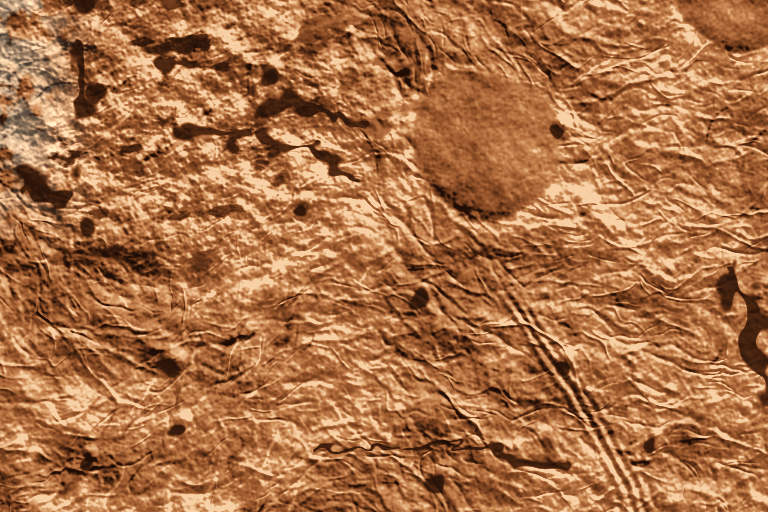
Write a Shadertoy shader that draws this texture.

```glsl
// Weathered ochre clay: wrinkled, cracked and pitted, with smooth domes under raking light.

const vec2 LIGHT = vec2(0.45, 0.89);
const vec2 DOME_A = vec2(0.95, 0.72);
const vec2 DOME_B = vec2(1.44, 1.01);

float hash(vec2 p) {
    vec3 q = fract(vec3(p.xyx) * 0.1031);
    q += dot(q, q.yzx + 33.33);
    return fract((q.x + q.y) * q.z);
}

float noise(vec2 p) {
    vec2 i = floor(p), f = fract(p);
    f = f * f * (3.0 - 2.0 * f);
    return mix(mix(hash(i), hash(i + vec2(1, 0)), f.x),
               mix(hash(i + vec2(0, 1)), hash(i + 1.0), f.x), f.y);
}

float fbm(vec2 p) {
    float sum = 0.0, amp = 0.5;
    for (int i = 0; i < 5; i++) {
        sum += amp * noise(p);
        p = mat2(1.6, 1.2, -1.2, 1.6) * p + 7.3;
        amp *= 0.52;
    }
    return sum;
}

vec2 warp(vec2 p, float freq, float amount) {
    return p + amount * (vec2(noise(p * freq), noise(p * freq + 41.0)) - 0.5);
}

// Bent ridges and grooves that loosely follow a turning flow
float strokes(vec2 p, float cell, float width, float seed) {
    vec2 g = p / cell;
    float sum = 0.0;
    for (int k = 0; k < 9; k++) {
        vec2 id = floor(g) + vec2(k % 3, k / 3) - 1.0;
        vec2 key = id + seed;
        vec2 q = g - id - vec2(hash(key), hash(key + 17.0));
        float a = 2.6 * noise(id * cell * 2.5 + 4.0) - 1.35 + 1.5 * (hash(key + 31.0) - 0.5);
        q = mat2(cos(a), -sin(a), sin(a), cos(a)) * q;
        q.y += 0.7 * (hash(key + 53.0) - 0.5) * q.x * q.x;
        float w = width * mix(0.6, 1.4, hash(key + 71.0));
        float sgn = hash(key + 89.0) < 0.6 ? 1.0 : -1.0;
        sum += sgn * exp(-q.y * q.y / (w * w)) * (1.0 - smoothstep(0.35, 0.95, abs(q.x)));
    }
    return sum;
}

// Round spots: 1 at a centre, 0 at the rim and outside
float spots(vec2 p, float cell, float density, float radius, float seed) {
    vec2 g = p / cell;
    float best = 0.0;
    for (int k = 0; k < 9; k++) {
        vec2 id = floor(g) + vec2(k % 3, k / 3) - 1.0;
        vec2 key = id + seed;
        vec2 q = g - id - 0.15 - 0.7 * vec2(hash(key), hash(key + 19.0));
        float r = radius / cell * mix(0.65, 1.15, hash(key + 37.0));
        best = max(best, step(hash(key + 61.0), density) * (1.0 - dot(q, q) / (r * r)));
    }
    return best;
}

float dome(vec2 p, vec2 center, float radius) {
    vec2 q = (warp(p, 14.0, 0.025) - center) / radius;
    return 1.0 - dot(q, q);
}

// Lit top and deep crescent of shade below
float domeShade(vec2 p, vec2 center, float radius) {
    float s = dot(p - center, vec2(0.2, 0.98)) / radius;
    return 0.08 * s - 0.32 * smoothstep(0.3, 1.05, -s);
}

float crevice(vec2 p, vec2 a, vec2 b, float width) {
    vec2 q = warp(warp(p, 13.0, 0.06), 45.0, 0.03);
    vec2 ab = b - a;
    float t = clamp(dot(q - a, ab) / dot(ab, ab), 0.0, 1.0);
    float w = width * (2.2 * noise(p * 27.0) - 0.1);
    return 1.0 - smoothstep(0.6 * w, w + 0.002, length(q - a - ab * t));
}

// Parallel folds sweeping down to the right
float folds(vec2 p) {
    float d = 0.45 - p.y;
    float c = p.x - 0.98 - 0.75 * d + 0.3 * d * d + 0.012 * noise(p * 16.0);
    return 0.006 * sin(c * 260.0) * exp(-c * c / 0.0009) * (1.0 - smoothstep(0.36, 0.47, p.y));
}

float height(vec2 p, float rough, float inside) {
    vec2 q = warp(warp(p, 13.0, 0.04), 50.0, 0.008);
    float h = 0.0055 * strokes(q, 0.06, 0.085, 3.0) + 0.007 * strokes(q, 0.13, 0.05, 101.0)
            + 0.0032 * strokes(q, 0.034, 0.11, 207.0) + folds(p);
    h *= (1.0 - 0.9 * inside) * (1.0 - 0.4 * rough);
    h += 0.08 * mix(1.0, 1.9, rough) * (1.0 - 0.5 * inside) * fbm(p * 11.0);
    float bump = spots(p, 0.075, 0.3, 0.014, 11.0);
    h += 0.011 * bump * bump * smoothstep(0.6, 1.0, p.x);
    bump = spots(p - LIGHT * 0.024, 0.23, 0.5, 0.028, 29.0);
    return h + 0.024 * bump * bump;
}

vec3 clayRamp(float tone) {
    vec3 ramp[6] = vec3[6](vec3(0.12, 0.05, 0.02), vec3(0.42, 0.22, 0.10), vec3(0.59, 0.33, 0.165),
                           vec3(0.71, 0.44, 0.25), vec3(0.82, 0.57, 0.36), vec3(0.97, 0.82, 0.65));
    float x = clamp(tone, 0.0, 0.999) * 5.0;
    int i = int(x);
    return mix(ramp[i], ramp[i + 1], fract(x));
}

void mainImage(out vec4 fragColor, in vec2 fragCoord) {
    vec2 p = fragCoord / iResolution.y;
    float rimA = dome(p, DOME_A, 0.145), rimB = dome(p, DOME_B, 0.11);
    float rim = max(rimA, rimB), inside = smoothstep(-0.05, 0.1, rim);
    float rough = 1.0 - smoothstep(0.15, 0.5, length((p - vec2(0.3, 0.78)) * vec2(0.8, 1.1)));

    // Raking light from the slope along its direction
    float e = 0.003;
    float slope = (height(p, rough, inside) - height(p + LIGHT * e, rough, inside)) / e;
    float tone = 0.56 + 0.5 * slope / sqrt(1.0 + slope * slope);

    // Broad stains, fine grain, pale flakes and thin cracks
    tone += 0.65 * (fbm(p * 4.5 + 9.0) - 0.49) + 0.22 * (noise(p * 170.0) - 0.5);
    float flakes = clamp(strokes(warp(p, 30.0, 0.03), 0.065, 0.06, 307.0), -1.0, 1.0);
    tone += 0.34 * flakes * smoothstep(0.35, 0.65, noise(p * 17.0)) * (1.0 - inside);
    tone += 0.08 * smoothstep(0.6, 1.3, p.x) - 0.1 * inside - 0.03 * rough;

    // Shaded domes with pale worn rims, and a shallow hollow
    tone += inside * (rimA > rimB ? domeShade(p, DOME_A, 0.145) : domeShade(p, DOME_B, 0.11));
    float worn = smoothstep(0.3, 0.6, noise(p * 19.0)) * smoothstep(0.3, 0.55, fbm(p * 30.0));
    tone += 0.35 * exp(-pow((rim + 0.2) / 0.18, 2.0)) * worn;
    vec2 hollow = (warp(p, 9.0, 0.07) - vec2(0.23, 0.1)) / vec2(0.24, 0.07);
    tone += 0.22 * exp(-pow((length(hollow) - 1.2) * 3.0, 2.0)) - 0.2 * exp(-dot(hollow, hollow));

    // Pits, crumbled gaps and ragged crevices in deep shadow
    float dark = smoothstep(0.1, 0.6, spots(warp(p, 40.0, 0.016), 0.23, 0.5, 0.024, 29.0));
    dark = max(dark, 0.8 * smoothstep(0.63, 0.72, fbm(p * vec2(15.0, 24.0) + 3.0)) * (0.25 + rough));
    dark = max(dark, crevice(p, vec2(0.36, 0.75), vec2(0.5, 0.75), 0.017));
    dark = max(dark, crevice(p, vec2(0.5, 0.74), vec2(0.7, 0.64), 0.01));
    dark = max(dark, crevice(p, vec2(0.52, 0.8), vec2(0.72, 0.77), 0.011));
    dark = max(dark, crevice(p, vec2(0.06, 0.67), vec2(0.13, 0.64), 0.026));
    dark = max(dark, crevice(p, vec2(0.15, 0.92), vec2(0.18, 0.8), 0.014));
    dark = max(dark, crevice(p, vec2(0.63, 0.14), vec2(1.1, 0.11), 0.006));
    dark = max(dark, crevice(p, vec2(1.43, 0.46), vec2(1.49, 0.27), 0.036));
    tone = mix(tone, 0.02 + 0.1 * tone, min(dark, 1.0));

    // Chalky crust at the upper left
    float chalk = (1.0 - smoothstep(0.02, 0.22, p.x)) * smoothstep(0.45, 0.75, p.y);
    chalk *= smoothstep(0.4, 0.55, fbm(p * 20.0)) * (1.0 - min(dark, 1.0));
    vec3 color = mix(clayRamp(tone), vec3(0.92, 0.81, 0.68) * (0.5 + 0.75 * tone), 0.8 * chalk);
    fragColor = vec4(clamp(color, 0.0, 1.0), 1.0);
}
```
